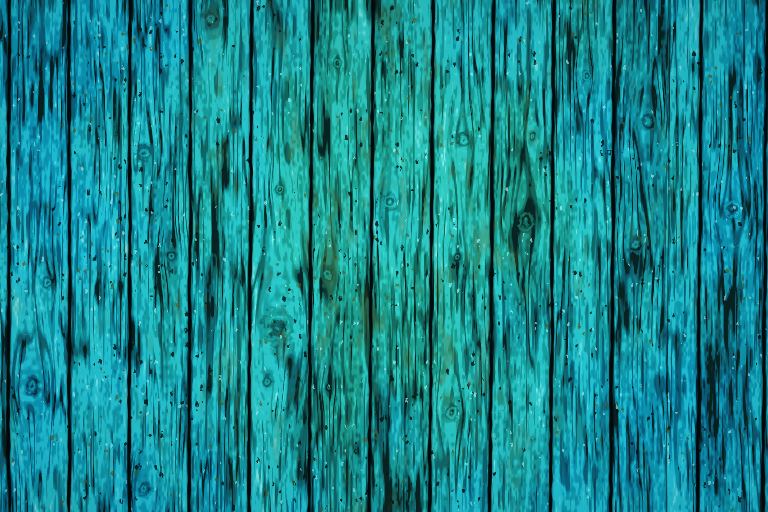
A Shadertoy shader for this texture:

```glsl
// Weathered vertical planks with peeling turquoise paint, knots, cracks and dark gaps.

const vec3 GAP = vec3(0.005, 0.04, 0.05);
const vec3 BARE_WOOD = vec3(0.03, 0.13, 0.13);
const vec3 DEEP_BLUE = vec3(0.04, 0.38, 0.50);
const vec3 DEEP_GREEN = vec3(0.07, 0.39, 0.34);
const vec3 MID_BLUE = vec3(0.04, 0.59, 0.71);
const vec3 MID_GREEN = vec3(0.10, 0.60, 0.54);
const vec3 LIT_BLUE = vec3(0.12, 0.75, 0.84);
const vec3 LIT_GREEN = vec3(0.17, 0.75, 0.72);
const vec3 PALE = vec3(0.58, 0.91, 0.91);
const vec3 RUST = vec3(0.32, 0.34, 0.12);

float hash(vec2 p) {
    vec3 q = fract(vec3(p.xyx) * 0.1031);
    q += dot(q, q.yzx + 33.33);
    return fract((q.x + q.y) * q.z);
}

float noise(vec2 p) {
    vec2 i = floor(p), f = fract(p);
    f = f * f * (3.0 - 2.0 * f);
    return mix(mix(hash(i), hash(i + vec2(1, 0)), f.x),
               mix(hash(i + vec2(0, 1)), hash(i + vec2(1, 1)), f.x), f.y);
}

float fbm(vec2 p) {
    float sum = 0.0, amp = 0.53;
    for (int i = 0; i < 4; i++) {
        sum += amp * noise(p);
        p = p * 2.03 + 17.1;
        amp *= 0.5;
    }
    return sum;
}

// Soft blob: 1 at the centre, 0 far away.
float blob(vec2 p, vec2 center, vec2 size) {
    vec2 d = (p - center) / size;
    return exp(-dot(d, d));
}

float line(float dist, float halfWidth, float blur) {
    return 1.0 - smoothstep(halfWidth - blur, halfWidth + blur, abs(dist));
}

// Plank layout: x = index, y = position across the plank, z = plank width.
vec3 plankAt(float x) {
    vec3 span = vec3(0.0117, 0.0786, 0.0); // start, width, first index
    if (x > 0.911) span = vec3(0.911, 0.085, 11.0);
    else if (x > 0.798) span = vec3(0.798, 0.113, 10.0);
    float s = (x - span.x) / span.y;
    return vec3(floor(s) + span.z, fract(s), span.y);
}

// Bends the grain around a knot and returns its (ring shade, core mask).
vec2 addKnot(inout vec2 grain, vec2 p, vec2 center, float radius) {
    vec2 d = p - center;
    grain.x -= 0.75 * d.x * blob(p, center, radius * vec2(2.0, 4.5));
    float r = length(d * vec2(1.0, 0.8)) / radius;
    r += 0.7 * (fbm(d * 190.0 + center * 90.0) - 0.5);
    float core = 1.0 - smoothstep(0.6, 1.2, r);
    return vec2(0.5 - 0.5 * cos(r * 9.0 + center.y * 40.0), 1.0) * core;
}

// Scattered ragged chips; density is the share of cells that hold one.
float chips(vec2 p, vec2 cells, float density, float seed) {
    vec2 q = p * cells, id = floor(q) + seed;
    vec2 center = 0.3 + 0.4 * vec2(hash(id), hash(id + 5.7));
    float r = length(fract(q) - center) + 0.5 * (noise(q * 4.0) - 0.5);
    float size = 0.04 + 0.26 * hash(id + 9.1);
    return step(hash(id + 2.3), density) * (1.0 - smoothstep(size - 0.1, size + 0.1, r));
}

void mainImage(out vec4 fragColor, in vec2 fragCoord) {
    vec2 p = fragCoord / iResolution.x; // width 1
    float blur = max(0.7 / iResolution.x, 0.0005);
    float lean = 0.007 * (0.333 - p.y) * smoothstep(0.1, 0.4, p.x);
    float x = p.x + lean + 0.0016 * (noise(p * 13.0) - 0.5);
    vec3 plank = plankAt(x);
    float id = plank.x, seed = hash(vec2(id + 3.0, 7.0));

    // Knots: up to three per plank, plus one large one.
    vec2 grain = p + vec2(0.006 * noise(vec2(id * 9.0 + p.x * 8.0, p.y * 6.0)), 0.0);
    vec2 knot = vec2(0.0);
    float left = x - plank.y * plank.z - lean;
    for (int k = 0; k < 3; k++) {
        vec2 key = vec2(id + 20.0, float(k) * 3.7 + 1.0);
        if (hash(key + 15.0) > 0.7) continue;
        vec2 center = vec2(left + plank.z * mix(0.2, 0.8, hash(key)),
                           (float(k) + 0.1 + 0.8 * hash(key + 4.0)) * 0.222);
        knot = max(knot, addKnot(grain, p, center, mix(0.005, 0.012, hash(key + 8.0))));
    }
    if (id == 4.0) knot = max(knot, addKnot(grain, p, vec2(0.361, 0.24), 0.02));
    grain += vec2(id * 3.1, id * 7.3);

    // Paint tone from broad wear, long fibres and a rough surface.
    float rough = noise(grain * vec2(380, 170));
    float tone = 0.58 + 0.16 * (seed - 0.5) + 0.42 * (fbm(grain * vec2(24, 7)) - 0.5)
        + 0.5 * (fbm(grain * vec2(130, 9)) - 0.5)
        + 0.28 * (noise(grain * vec2(420, 45)) + rough - 1.0) + 0.08;
    tone += 0.15 * smoothstep(0.868, 0.874, x) * smoothstep(0.912, 0.905, x);
    tone += 0.08 * blob(p, vec2(0.29, 0.4), vec2(0.035, 0.4));
    float stain = blob(p, vec2(0.925, 0.15), vec2(0.025, 0.1)) + blob(p, vec2(0.525, 0.02), vec2(0.03));
    tone -= 0.8 * fbm(grain * vec2(70, 18)) * stain;

    // Dark splits along the grain: long ones in worn areas, short ones anywhere.
    float longSplit = line(noise(grain * vec2(200, 11)) - 0.5, 0.09, 0.07);
    longSplit *= smoothstep(0.36, 0.62, noise(grain * vec2(55, 11)) + 0.2 * (0.5 - seed));
    float shortSplit = 1.0 - smoothstep(0.16, 0.34, noise(grain * vec2(300, 24)));
    tone -= (0.42 * longSplit + 0.32 * shortSplit) * (0.5 + rough);
    tone = mix(tone, 0.08 + 0.5 * knot.x + 0.3 * (rough - 0.3), 0.75 * knot.y);

    // Greener in the middle, bluer toward the sides and the bottom.
    float green = 1.1 * blob(p, vec2(0.51, 0.40), vec2(0.30, 0.42));
    green = clamp(green + 1.1 * (fbm(p * vec2(18, 8)) - 0.52), 0.0, 1.0);
    vec3 color = mix(BARE_WOOD, mix(DEEP_BLUE, DEEP_GREEN, green), smoothstep(0.10, 0.32, tone));
    color = mix(color, mix(MID_BLUE, MID_GREEN, green), smoothstep(0.36, 0.56, tone));
    color = mix(color, mix(LIT_BLUE, LIT_GREEN, green), smoothstep(0.60, 0.76, tone));
    color = mix(color, PALE, 0.8 * smoothstep(0.86, 1.1, tone));
    color = mix(color, RUST, 0.3 * green * smoothstep(0.6, 0.75, fbm(grain * vec2(90, 22))));

    // Clustered chips: dark pits, rusty specks and pale flakes.
    float cluster = smoothstep(0.35, 0.7, noise(p * 20.0));
    color = mix(color, BARE_WOOD * 0.6, 0.85 * chips(p, vec2(150, 95), 0.1 * cluster, 1.0));
    color = mix(color, RUST, 0.7 * chips(p, vec2(140, 110), 0.05 * cluster, 31.0));
    color = mix(color, PALE, 0.7 * chips(p, vec2(190, 120), 0.04, 67.0));

    // Half seam, plank edges and gaps.
    color = mix(color, GAP, 0.6 * line(x - 0.87, 0.0008, blur));
    float edge = min(plank.y, 1.0 - plank.y) * plank.z;
    float ragged = 0.0019 + 0.0017 * (noise(vec2(id * 5.0, p.y * 70.0)) - 0.45);
    color *= mix(0.7, 1.0, smoothstep(0.0015, 0.005, edge));
    color = mix(color, GAP, line(edge, ragged, blur));

    vec2 c = fragCoord / iResolution.xy - 0.5;
    fragColor = vec4(clamp(color * (1.06 - 0.4 * dot(c, c)), 0.0, 1.0), 1.0);
}
```
